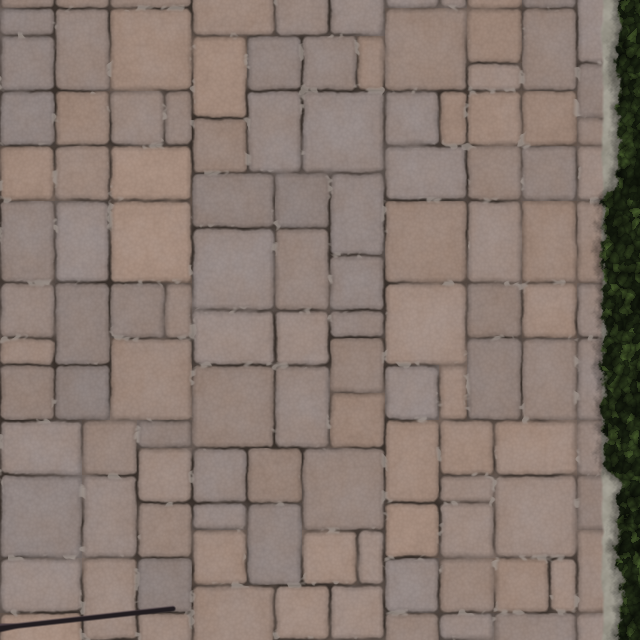
This texture is drawn by a WebGL 2 fragment shader. Its source:

```glsl
#version 300 es
precision highp float;

uniform vec2 u_resolution;
out vec4 fragColor;

float hash(vec2 p) {
    p = fract(p * vec2(0.1031, 0.1137) + 0.07);
    p += dot(p, p.yx + 33.33);
    return fract((p.x + p.y) * p.x * 7.31 + p.y * 13.7);
}

// Layered, warped sines, roughly -1 to 1
float waves(vec2 p) {
    float sum = 0.0, amp = 0.5;
    for (int i = 0; i < 5; i++) {
        p = mat2(0.8, 0.6, -0.6, 0.8) * p * 1.7 + 2.3;
        sum += amp * sin(p.x + 1.4 * sin(p.y * 1.1 + sum));
        amp *= 0.68;
    }
    return sum;
}

// Cellular noise: distance to the nearest seed and that seed's random value
vec2 cells(vec2 p) {
    vec2 best = vec2(9.0, 0.0), home = floor(p);
    for (int j = -1; j <= 1; j++)
        for (int i = -1; i <= 1; i++) {
            vec2 id = home + vec2(i, j);
            vec2 seed = id + vec2(hash(id), hash(id + 71.3));
            float d = distance(p, seed);
            if (d < best.x) best = vec2(d, hash(id + 19.7));
        }
    return best;
}

// Narrows the interval (start, size) to the side of a cut that holds x
void cut(float x, float at, inout float start, inout float size) {
    if (x < start + at) size = at;
    else { start += at; size -= at; }
}

// Mixed sizes in blocks of 7 by 5 modules: returns corner and size of a stone
vec4 stoneAt(vec2 p) {
    float column = floor(p.x / 7.0);
    float shift = floor(5.0 * hash(vec2(column, 4.0)));
    vec2 block = vec2(column, floor((p.y + shift) / 5.0));
    vec2 corner = block * vec2(7.0, 5.0) - vec2(0.0, shift);
    vec2 size = vec2(7.0, 5.0);

    // Three upright strips, one of them wide
    float wide = floor(3.0 * hash(block + 8.0));
    cut(p.x, wide < 1.0 ? 3.0 : 2.0, corner.x, size.x);
    if (size.x > 3.5) cut(p.x, wide == 1.0 ? 3.0 : 2.0, corner.x, size.x);
    cut(p.y, hash(corner + 31.0) < 0.5 ? 2.0 : 3.0, corner.y, size.y);

    // Some oblong stones are split into a square and a half
    float side = hash(corner + 47.0) < 0.5 ? 1.0 : 2.0;
    float chance = hash(corner + 59.0);
    if (size == vec2(3.0, 2.0) && chance < 0.5) cut(p.x, side, corner.x, size.x);
    else if (size == vec2(2.0, 3.0) && chance < 0.3) cut(p.y, side, corner.y, size.y);
    return vec4(corner, size);
}

vec3 paving(vec2 uv) {
    vec2 p = uv * 23.3 + vec2(14.0, 20.0);
    vec4 stone = stoneAt(p);
    float pick = hash(stone.xy + 3.0), tone = hash(stone.xy + 83.0);

    // Rounded stone with a slightly worn outline
    vec2 wobble = 0.035 * vec2(waves(p * 1.6), waves(p * 1.6 + 40.0));
    vec2 q = abs(p + wobble - stone.xy - 0.5 * stone.zw) - 0.5 * stone.zw + 0.22 + 0.025 * tone;
    float d = length(max(q, 0.0)) + min(max(q.x, q.y), 0.0) - 0.19;

    // Face: warm to grey, blotched and grainy
    float blotch = waves(p * 0.9 + 30.0 * pick);
    vec3 color = mix(vec3(0.605, 0.515, 0.462), vec3(0.535, 0.492, 0.480), clamp(pick * 0.9 + 0.18 * blotch, 0.0, 1.0));
    color *= 0.965 + 0.09 * tone + 0.028 * blotch + 0.015 * waves(p * 4.5);
    color += 0.03 * (0.5 - cells(uv * 170.0).x);
    color += 0.015 * smoothstep(-0.2, -0.9, d);

    // Joints: dark gaps, partly filled, with pale sand here and there
    float fade = smoothstep(0.9, 0.6, uv.x);
    float depth = clamp(0.45 + 0.25 * fade + 0.5 * waves(p * 0.55 + 11.0), 0.15, 0.95);
    float soft = max(0.055, 23.3 / u_resolution.y);
    color *= 1.0 - 0.13 * smoothstep(-0.2, 0.0, d);
    color = mix(color, vec3(0.20, 0.17, 0.15), depth * smoothstep(-soft, soft, d));
    float sand = smoothstep(0.45, 0.85, waves(p * 1.3 + 63.0)) * smoothstep(-0.13, 0.03, d);
    return mix(color, vec3(0.67, 0.63, 0.60), 0.65 * sand);
}

vec3 leaves(vec2 uv) {
    vec2 leaf = cells(uv * vec2(95.0, 80.0) + 0.4 * waves(uv * 60.0));
    vec3 color = mix(vec3(0.075, 0.10, 0.05), vec3(0.21, 0.27, 0.13), leaf.y * leaf.y);
    color *= 1.25 - 0.75 * leaf.x;
    return color * (1.0 + 0.25 * waves(uv * 35.0));
}

void main() {
    vec2 uv = gl_FragCoord.xy / u_resolution;
    float px = 1.0 / u_resolution.y;
    vec3 color = paving(uv);

    // Pale kerb along the right side
    float kerb = smoothstep(-0.003, 0.003, uv.x - 0.941 - 0.002 * waves(uv.yy * 20.0));
    color = mix(color, vec3(0.60, 0.585, 0.54) + 0.05 * waves(uv * 40.0), kerb);

    // Hedge, bulging over the kerb midway up
    float bulge = smoothstep(0.24, 0.28, uv.y) * smoothstep(0.72, 0.68, uv.y);
    float edge = mix(0.966, 0.944, bulge) + 0.006 * waves(uv.yy * 14.0) + 0.005 * waves(uv * 70.0);
    color *= 1.0 - 0.35 * smoothstep(-0.018, 0.0, uv.x - edge);
    color = mix(color, leaves(uv), smoothstep(-0.003, 0.003, uv.x - edge));

    // Dark pole lying in the lower left corner
    vec2 along = vec2(0.28, 0.031), from = uv - vec2(-0.01, 0.018);
    float t = clamp(dot(from, along) / dot(along, along), 0.0, 1.0);
    float pole = length(from - along * t) - mix(0.007, 0.004, smoothstep(0.0, 0.15, t));
    float blur = max(0.002, px);
    vec3 poleColor = mix(vec3(0.13, 0.11, 0.12), vec3(0.30, 0.25, 0.27), smoothstep(0.001, 0.005, from.y - along.y * t));
    color = mix(color, poleColor, smoothstep(blur, -blur, pole));

    fragColor = vec4(color, 1.0);
}
```
